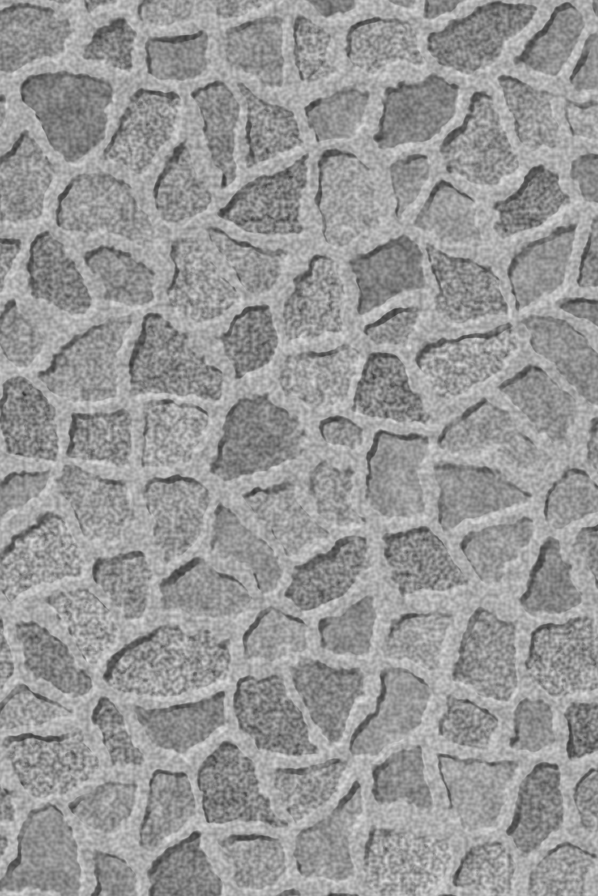
This texture is drawn by a Shadertoy shader. Its source:

```glsl
// Rubble wall in grey: irregular stones set in raised, gritty mortar.
// A warped Voronoi diagram gives the joints; sampling it again towards the
// light adds broken shadows under the upper left rims and pale lower rims.

const float STONES_PER_HEIGHT = 12.2;
const float JITTER = 0.86;
const float JOINT_HALF_WIDTH = 0.105;    // in stone units, as are the next four
const float JOINT_VARIATION = 0.075;
const float EDGE_SOFTNESS = 0.026;
const float CORNER_ROUNDING = 0.10;
const float SHADOW_LENGTH = 0.085;
const vec2  TO_LIGHT = vec2(-0.6, 0.8);
const float MORTAR_TONE = 0.668;
const float STONE_TONE_DARK = 0.49;
const float STONE_TONE_LIGHT = 0.635;
const float SHADOW_TONE = 0.30;
const float RIM_GLOW = 0.07;
const float GRAIN_FREQUENCY = 210.0;     // per canvas height
const float MORTAR_GRAIN = 0.17;
const float STONE_GRAIN = 0.25;

vec2 hash2(vec2 p) {
    vec3 q = fract(p.xyx * vec3(0.1031, 0.1030, 0.0973));
    q += dot(q, q.yzx + 33.33);
    return fract((q.xx + q.yz) * q.zy);
}

float cornerGradient(vec2 corner, vec2 offset) {
    float angle = 6.2832 * hash2(corner + 71.0).x;
    return dot(vec2(cos(angle), sin(angle)), offset);
}

// Gradient noise, roughly -0.7 to 0.7
float noise(vec2 p) {
    vec2 i = floor(p), f = fract(p);
    vec2 u = f * f * f * (f * (f * 6.0 - 15.0) + 10.0);
    vec2 e = vec2(1.0, 0.0);
    return mix(mix(cornerGradient(i, f), cornerGradient(i + e, f - e), u.x),
               mix(cornerGradient(i + e.yx, f - e.yx), cornerGradient(i + 1.0, f - 1.0), u.x), u.y);
}

float fbm(vec2 p) {
    float sum = 0.0, amplitude = 1.0;
    for (int i = 0; i < 3; i++) {
        sum += amplitude * noise(p);
        p = mat2(1.6, 1.2, -1.2, 1.6) * p + 9.7;
        amplitude *= 0.55;
    }
    return sum;
}

float smoothMin(float a, float b, float k) {
    float h = max(k - abs(a - b), 0.0) / k;
    return min(a, b) - h * h * k * 0.25;
}

vec2 seedOffset(vec2 cell) {
    return 0.5 + JITTER * (hash2(cell + 13.0) - 0.5);
}

// x: rounded distance to the nearest joint line, yz: id of the stone
vec3 stoneField(vec2 p) {
    vec2 base = floor(p), nearest = vec2(0.0), id = base;
    float best = 9.0;
    for (int y = -1; y <= 1; y++)
    for (int x = -1; x <= 1; x++) {
        vec2 cell = base + vec2(x, y);
        vec2 r = cell + seedOffset(cell) - p;
        if (dot(r, r) < best) { best = dot(r, r); nearest = r; id = cell; }
    }
    float border = 2.0;
    for (int y = -2; y <= 2; y++)
    for (int x = -2; x <= 2; x++) {
        vec2 cell = id + vec2(x, y);
        vec2 r = cell + seedOffset(cell) - p;
        vec2 across = r - nearest;
        if (dot(across, across) > 0.0001)
            border = smoothMin(border, dot(0.5 * (r + nearest), normalize(across)), CORNER_ROUNDING);
    }
    return vec3(border, id);
}

// Bends the joints in long curves and roughens them in short ones
vec2 warp(vec2 p) {
    vec2 slow = vec2(noise(p * 0.8 + 3.0), noise(p * 0.8 + 41.0));
    vec2 quick = vec2(fbm(p * 3.2 + 17.0), fbm(p * 3.2 + 59.0));
    return p + 0.42 * slow + 0.085 * quick;
}

float mortarCover(float border, float halfWidth, float softness) {
    return 1.0 - smoothstep(halfWidth - softness, halfWidth + softness, border);
}

void mainImage(out vec4 fragColor, in vec2 fragCoord) {
    vec2 uv = fragCoord / iResolution.y;
    vec2 p = uv * STONES_PER_HEIGHT + 20.0;
    float softness = max(EDGE_SOFTNESS, 0.8 * STONES_PER_HEIGHT / iResolution.y);

    // Joints here and one shadow length towards the light
    float halfWidth = JOINT_HALF_WIDTH + JOINT_VARIATION * noise(p * 1.1 + 5.0);
    vec3 stone = stoneField(warp(p));
    float mortar = mortarCover(stone.x, halfWidth, softness);
    float reach = SHADOW_LENGTH * (1.0 + 0.9 * noise(p * 2.3 + 31.0));
    float lightSide = mortarCover(stoneField(warp(p + TO_LIGHT * reach)).x, halfWidth, softness);

    // Surfaces: each stone has its own tone and roughness
    vec2 traits = hash2(stone.yz + 7.0);
    float fine = noise(uv * GRAIN_FREQUENCY) + 0.6 * noise(uv * GRAIN_FREQUENCY * 0.47 + 8.0);
    float blotches = fbm(p * 2.6 + 77.0);
    float pits = smoothstep(0.25, 0.6, fbm(p * 7.0 + 23.0));
    float stoneTone = mix(STONE_TONE_DARK, STONE_TONE_LIGHT, traits.x) + 0.085 * blotches
                    + STONE_GRAIN * mix(0.6, 1.15, traits.y) * fine - 0.10 * pits * traits.y;
    float mortarTone = MORTAR_TONE + 0.05 * blotches + MORTAR_GRAIN * fine;
    float tone = mix(stoneTone, mortarTone, mortar);

    // Relief: broken shadow below the upper rims, glow on the lower rims
    float broken = smoothstep(-0.35, 0.25, noise(p * 1.7 + 90.0) + 0.3 * noise(p * 6.0));
    float shadow = (1.0 - mortar) * lightSide * mix(0.2, 0.95, broken);
    tone = mix(tone, SHADOW_TONE + 0.12 * fine, shadow);
    tone += RIM_GLOW * mortar * (1.0 - lightSide) + 0.03 * noise(uv * 3.0 + 2.0);

    fragColor = vec4(vec3(clamp(tone, 0.0, 1.0)), 1.0);
}
```
